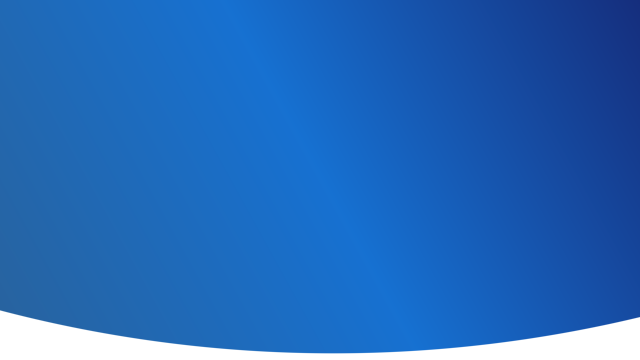
A Shadertoy shader for this background:

```glsl
#define RIDGE_POINT vec2(0.880, 0.537)
#define RIDGE_ANGLE 0.503
#define REACH_LEFT 0.965
#define REACH_RIGHT 1.01
#define ARC_BOTTOM vec2(0.926, 0.0185)
#define ARC_RADIUS 3.65
#define STEEL_BLUE vec3(0.155, 0.388, 0.625)
#define BRIGHT_BLUE vec3(0.088, 0.442, 0.820)
#define NAVY_BLUE vec3(0.082, 0.180, 0.490)
#define PAPER_WHITE vec3(1.0)

// Three-colour gradient running across a slanted bright ridge
vec3 ridgeGradient(vec2 p) {
    vec2 across = vec2(cos(RIDGE_ANGLE), sin(RIDGE_ANGLE));
    float d = dot(p - RIDGE_POINT, across);
    vec3 leftSide = mix(BRIGHT_BLUE, STEEL_BLUE, clamp(-d / REACH_LEFT, 0.0, 1.0));
    vec3 rightSide = mix(BRIGHT_BLUE, NAVY_BLUE, clamp(d / REACH_RIGHT, 0.0, 1.0));
    return d < 0.0 ? leftSide : rightSide;
}

// Signed distance to the large disc, negative inside
float arcDistance(vec2 p) {
    vec2 center = ARC_BOTTOM + vec2(0.0, ARC_RADIUS);
    return length(p - center) - ARC_RADIUS;
}

void mainImage(out vec4 fragColor, in vec2 fragCoord) {
    // Canvas height is one unit
    vec2 p = fragCoord / iResolution.y;
    float pixel = 1.0 / iResolution.y;

    // White below the curved lower edge
    float outside = smoothstep(-0.75 * pixel, 0.75 * pixel, arcDistance(p));
    fragColor = vec4(mix(ridgeGradient(p), PAPER_WHITE, outside), 1.0);
}
```
